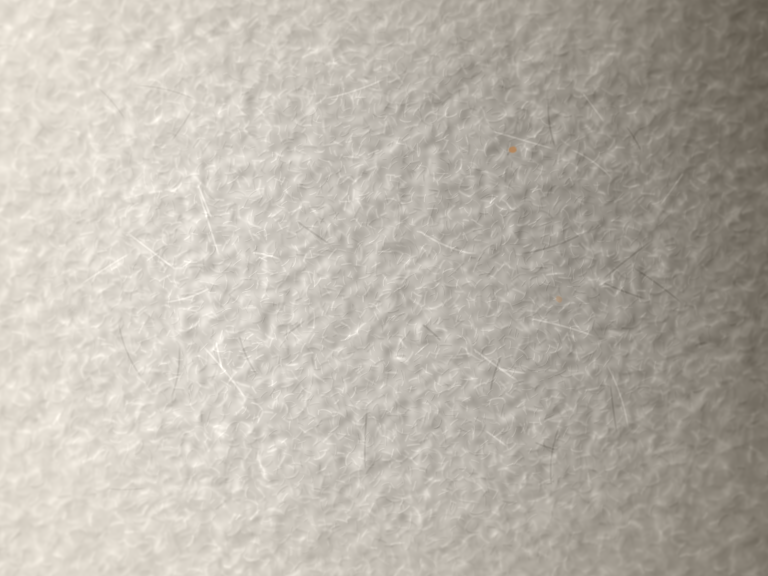
Give the GLSL for this texture, as a Shadertoy shader.

```glsl
float hash(vec2 p) {
    return fract(sin(dot(p, vec2(127.1, 311.7))) * 43758.5453);
}

float noise(vec2 p) {
    vec2 i = floor(p), f = fract(p);
    f = f * f * (3.0 - 2.0 * f);
    return mix(mix(hash(i), hash(i + vec2(1, 0)), f.x),
               mix(hash(i + vec2(0, 1)), hash(i + vec2(1, 1)), f.x), f.y);
}

// Bumps lit from the upper left
float relief(vec2 p) {
    return noise(p + vec2(0.35, -0.25)) - noise(p - vec2(0.35, -0.25));
}

// One short bent fibre per cell, with a lit and a shaded flank
float fibres(vec2 p, float blur, float seed) {
    float sum = 0.0;
    for (int j = -1; j <= 1; j++)
    for (int i = -1; i <= 1; i++) {
        vec2 id = floor(p) + vec2(i, j);
        vec2 key = id + seed;
        vec2 q = p - id - vec2(hash(key), hash(key + 17.3));
        float angle = 1.1 + 3.1416 * (hash(key + 5.7) - 0.5);
        vec2 along = vec2(cos(angle), sin(angle));
        vec2 normal = vec2(-along.y, along.x);
        float s = dot(q, along);
        float d = dot(q, normal) + (hash(key + 9.1) - 0.5) * s * s;
        float reach = max(abs(s) - mix(0.15, 0.55, hash(key + 2.9)), 0.0);
        float width = mix(0.1, 0.24, blur) * mix(0.8, 1.4, hash(key + 31.3));
        float body = exp(-(d * d + reach * reach) / (width * width));
        float flank = d / width * dot(normal, vec2(-0.8, 0.6));
        sum += body * (mix(-0.5, 1.0, hash(key + 3.3)) + 1.1 * flank);
    }
    return sum * mix(1.0, 0.6, blur);
}

// Scattered long thin hairs, pale or dark
float hairs(vec2 p, float pixel) {
    float sum = 0.0;
    for (int i = 0; i < 40; i++) {
        vec2 key = vec2(float(i), 4.7);
        vec2 q = p - vec2(0.15 + 1.05 * hash(key), 0.15 + 0.7 * hash(key + 1.7));
        float angle = 3.1416 * hash(key + 8.2);
        vec2 along = vec2(cos(angle), sin(angle));
        float s = dot(q, along);
        float d = dot(q, vec2(-along.y, along.x)) + (hash(key + 6.1) - 0.5) * 5.0 * s * s;
        float size = mix(0.02, 0.065, hash(key + 3.9));
        float ends = 1.0 - smoothstep(0.7 * size, size, abs(s));
        float line = 1.0 - smoothstep(0.0, 0.0015 + pixel, abs(d));
        sum += line * ends * (hash(key + 2.4) > 0.5 ? 0.09 : -0.08);
    }
    return sum;
}

void mainImage(out vec4 fragColor, in vec2 fragCoord) {
    vec2 uv = fragCoord / iResolution.xy;
    vec2 p = fragCoord / iResolution.y;
    float blur = smoothstep(0.22, 0.78, length((p - vec2(0.68, 0.5)) * vec2(0.95, 1.1)));

    // Light falling off to the right, deepest in the top corner
    float shade = max(uv.x + 0.14 * (uv.y - 0.5) * uv.x, 0.0);
    float tone = 0.895 - 0.43 * pow(shade, 1.7);
    tone += 0.03 * (noise(p * 5.0) - 0.5);

    // Matted paper grain, soft away from the focus
    float grain = 0.10 * relief(p * 75.0) * (1.0 - 0.85 * blur);
    grain += 0.09 * relief(p * 38.0 + 11.0) * (1.0 - 0.4 * blur);
    grain += 0.05 * fibres(p * 34.0, blur, 3.0);
    grain += 0.065 * fibres(mat2(0.9, 0.44, -0.44, 0.9) * p * 52.0, blur, 41.0);
    grain += 0.055 * fibres(p * 68.0 + 5.5, blur, 83.0) * (1.0 - 0.7 * blur);
    grain += hairs(p, 1.0 / iResolution.y) * (1.0 - 0.8 * blur);
    tone += grain - 0.012;

    vec3 color = tone + mix(vec3(0.0, -0.02, -0.052), vec3(0.0, -0.026, -0.07), blur);

    // Two rusty specks
    for (int i = 0; i < 2; i++) {
        float k = float(i);
        float d = length(p - vec2(0.89 + 0.08 * k, 0.74 - 0.26 * k));
        d += 0.004 * (noise(p * 150.0) - 0.5);
        float speck = 1.0 - smoothstep(0.003, 0.009 - 0.002 * k, d);
        color = mix(color, vec3(0.72, 0.5, 0.3), speck * (0.75 - 0.4 * k));
    }

    fragColor = vec4(clamp(color, 0.0, 1.0), 1.0);
}
```
